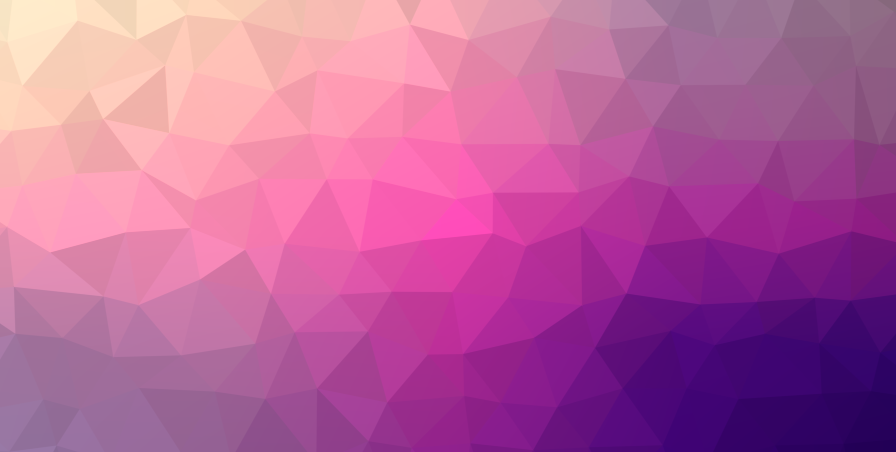
Give the GLSL for this background, as a Shadertoy shader.

```glsl
// Low-poly background: a jittered triangle mesh over a cream, pink, violet and navy gradient.

const vec2 GRID = vec2(15.0, 8.5);

float hash(vec2 p) {
    vec3 q = fract(p.xyx * vec3(0.1031, 0.1030, 0.0973));
    q += dot(q, q.yzx + 33.33);
    return fract((q.x + q.y) * q.z);
}

// Five evenly spaced colour stops
vec3 ramp(float t, vec3 a, vec3 b, vec3 c, vec3 d, vec3 e) {
    t *= 4.0;
    vec3 col = mix(a, b, clamp(t, 0.0, 1.0));
    col = mix(col, c, clamp(t - 1.0, 0.0, 1.0));
    col = mix(col, d, clamp(t - 2.0, 0.0, 1.0));
    return mix(col, e, clamp(t - 3.0, 0.0, 1.0));
}

// Horizontal ramps blended from the bottom to the top
vec3 backdrop(vec2 uv) {
    vec3 bottom = ramp(uv.x, vec3(0.57, 0.46, 0.63), vec3(0.55, 0.36, 0.56),
        vec3(0.56, 0.13, 0.55), vec3(0.24, 0.01, 0.45), vec3(0.13, 0.00, 0.34));
    vec3 low = ramp(uv.x, vec3(0.66, 0.47, 0.64), vec3(0.70, 0.43, 0.62),
        vec3(0.74, 0.18, 0.60), vec3(0.31, 0.03, 0.48), vec3(0.20, 0.02, 0.42));
    vec3 middle = ramp(uv.x, vec3(0.98, 0.60, 0.71), vec3(1.00, 0.53, 0.71),
        vec3(0.98, 0.29, 0.70), vec3(0.65, 0.15, 0.58), vec3(0.53, 0.10, 0.49));
    vec3 high = ramp(uv.x, vec3(0.99, 0.81, 0.71), vec3(1.00, 0.68, 0.69),
        vec3(1.00, 0.50, 0.70), vec3(0.66, 0.38, 0.60), vec3(0.54, 0.33, 0.50));
    vec3 top = ramp(uv.x, vec3(0.98, 0.91, 0.78), vec3(0.98, 0.82, 0.71),
        vec3(0.95, 0.65, 0.69), vec3(0.62, 0.47, 0.61), vec3(0.54, 0.42, 0.50));
    return ramp(uv.y, bottom, low, middle, high, top);
}

// Mesh point: every second row is shifted by half a cell
vec2 meshPoint(vec2 id) {
    vec2 jitter = vec2(hash(id + 17.0), hash(id + 71.0)) - 0.5;
    return id + vec2(0.5 * mod(id.y, 2.0), 0.0) + 0.6 * jitter;
}

// Signed distance to the line a-b, positive on its left
float leftOf(vec2 p, vec2 a, vec2 b) {
    vec2 edge = normalize(b - a);
    return edge.x * (p.y - a.y) - edge.y * (p.x - a.x);
}

// Facet colour, weighted by its smooth coverage
vec4 facet(vec2 p, vec2 a, vec2 b, vec2 c, float blur) {
    float inside = min(leftOf(p, a, b), min(leftOf(p, b, c), leftOf(p, c, a)));
    float cover = smoothstep(-blur, blur, inside);
    vec2 centre = (a + b + c) / 3.0;
    float shade = hash(centre * 37.0 + 50.0) - 0.5;
    vec3 col = backdrop(mix(centre, p, 0.2) / GRID);
    col *= 1.0 + 0.11 * shade;
    return vec4(col, 1.0) * cover;
}

void mainImage(out vec4 fragColor, in vec2 fragCoord) {
    vec2 p = fragCoord / iResolution.xy * GRID;
    float blur = 0.7 * GRID.y / iResolution.y;
    vec4 sum = vec4(0.0);

    // Two triangles in each nearby cell, with the diagonal alternating by row
    for (int y = -1; y <= 1; y++)
    for (int x = -1; x <= 1; x++) {
        vec2 id = floor(p) + vec2(x, y);
        vec2 a = meshPoint(id);
        vec2 b = meshPoint(id + vec2(1.0, 0.0));
        vec2 c = meshPoint(id + vec2(0.0, 1.0));
        vec2 d = meshPoint(id + vec2(1.0, 1.0));
        bool oddRow = mod(id.y, 2.0) > 0.5;
        sum += facet(p, a, b, oddRow ? d : c, blur);
        sum += facet(p, oddRow ? a : b, d, c, blur);
    }
    fragColor = vec4(sum.rgb / max(sum.a, 0.001), 1.0);
}
```
